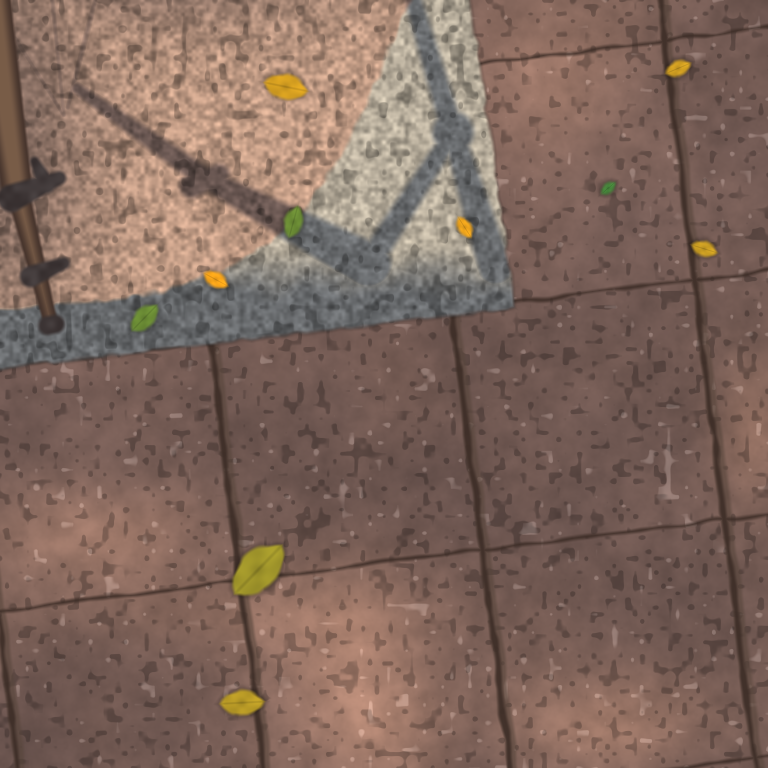
Give the GLSL for this texture, as a Shadertoy shader.

```glsl
float hash(vec2 p) {
    p = fract(p * vec2(0.1031, 0.1137));
    p += dot(p, p.yx + 33.33);
    return fract((p.x + p.y) * p.x * 17.0);
}

float noise(vec2 p) {
    vec2 i = floor(p), f = fract(p);
    f = f * f * (3.0 - 2.0 * f);
    return mix(mix(hash(i), hash(i + vec2(1, 0)), f.x),
               mix(hash(i + vec2(0, 1)), hash(i + vec2(1, 1)), f.x), f.y);
}

float fbm(vec2 p) {
    float sum = 0.0, amp = 0.5;
    for (int i = 0; i < 4; i++) {
        sum += amp * noise(p);
        p = mat2(1.6, 1.2, -1.2, 1.6) * p + 7.3;
        amp *= 0.5;
    }
    return sum;
}

// Distance to a bar whose radius changes from ra to rb
float bar(vec2 p, vec2 a, vec2 b, float ra, float rb) {
    vec2 d = b - a;
    float t = clamp(dot(p - a, d) / dot(d, d), 0.0, 1.0);
    return length(p - a - d * t) - mix(ra, rb, t);
}

float smoothMax(float a, float b, float k) {
    float h = max(k - abs(a - b), 0.0);
    return max(a, b) + h * h / (4.0 * k);
}

float glow(vec2 p, vec2 center, vec2 size) {
    vec2 d = (p - center) / size;
    return exp(-dot(d, d));
}

float cover(float d, float soft) {
    return smoothstep(soft, -soft, d);
}

// Square clay tiles on a slightly turned grid
vec3 paving(vec2 p, float light, float aa) {
    vec2 q = p - vec2(0.944, 0.324);
    q = vec2(dot(q, vec2(0.992, 0.125)), dot(q, vec2(-0.125, 0.992))) / vec2(0.318, 0.314);
    q += 0.016 * (vec2(noise(p * 28.0), noise(p * 28.0 + 40.0)) - 0.5);
    vec2 cell = floor(q);
    vec2 edge = (fract(q + 0.5) - 0.5) * 0.316;

    vec3 clay = mix(vec3(0.41, 0.325, 0.305), vec3(0.72, 0.54, 0.46), light);
    clay *= 0.96 + 0.08 * hash(cell + 20.0);
    clay *= 0.80 + 0.24 * fbm(p * 45.0) + 0.20 * fbm(p * 9.0);
    clay *= 1.0 - 0.22 * smoothstep(0.68, 0.86, noise(p * 110.0));
    clay += 0.13 * smoothstep(0.84, 0.96, noise(p * 85.0 + 50.0));

    // Worn lips and dark gaps
    float wear = noise(p * 60.0 + 9.0);
    clay = mix(clay, vec3(0.34, 0.27, 0.23), 0.6 * cover(abs(edge.x - 0.003) - 0.007, 0.003));
    float gap = min(abs(edge.x) - 0.002 - 0.003 * wear, abs(edge.y) - 0.001 - 0.002 * wear);
    return mix(clay, vec3(0.23, 0.17, 0.145), 0.85 * cover(gap, 0.0015 + aa));
}

// Cast shadow of the railing
float railShadow(vec2 p) {
    float d = bar(p, vec2(0.10, 0.885), vec2(0.267, 0.768), 0.008, 0.014);
    d = min(d, bar(p, vec2(0.267, 0.768), vec2(0.48, 0.655), 0.013, 0.030));
    d = min(d, bar(p, vec2(0.535, 1.01), vec2(0.59, 0.827), 0.011, 0.015));
    d = min(d, bar(p, vec2(0.59, 0.827), vec2(0.645, 0.65), 0.014, 0.022));
    d = min(d, bar(p, vec2(0.495, 0.68), vec2(0.59, 0.827), 0.016, 0.011));
    d = min(d, bar(p, vec2(0.25, 0.758), vec2(0.285, 0.773), 0.016, 0.014));
    d = min(d, length(p - vec2(0.59, 0.828)) - 0.027);
    float twigs = bar(p, vec2(0.02, 0.95), vec2(0.083, 0.85), 0.005, 0.004);
    twigs = min(twigs, bar(p, vec2(0.068, 1.0), vec2(0.083, 0.85), 0.004, 0.004));
    twigs = min(twigs, bar(p, vec2(0.124, 1.0), vec2(0.088, 0.86), 0.004, 0.004));
    return max(cover(d, 0.006), 0.7 * cover(twigs, 0.004));
}

void mainImage(out vec4 fragColor, in vec2 fragCoord) {
    vec2 p = fragCoord / iResolution.xy;
    float aa = 1.2 / iResolution.y;

    // Dappled sunlight on the tiles
    float light = 0.12 + 0.55 * glow(p, vec2(0.12, 0.30), vec2(0.16, 0.07));
    light += 0.55 * glow(p, vec2(0.45, 0.13), vec2(0.11, 0.13)) + 0.4 * glow(p, vec2(0.50, 0.03), vec2(0.08));
    light += 0.65 * glow(p, vec2(0.80, 0.06), vec2(0.13, 0.07)) + 0.5 * glow(p, vec2(0.98, 0.43), vec2(0.05, 0.10));
    light += 0.45 * glow(p, vec2(0.72, 0.93), vec2(0.13, 0.14)) + 0.3 * glow(p, vec2(0.30, 0.20), vec2(0.3, 0.05));
    light = clamp(light + 0.35 * (fbm(p * 6.0) - 0.5), 0.0, 1.0);
    vec3 color = paving(p, light, aa);

    // Granite slab: pink field inside a curved grey border
    float slab = max(0.521 + 0.117 * p.x - p.y, p.x - 0.67 + 0.146 * (p.y - 0.603));
    slab += 0.005 * (noise(p * 70.0) - 0.5);
    float field = smoothMax(0.92 * (p.x - 0.456 - 0.43 * (p.y - 0.818)), 0.596 + 0.1 * p.x - p.y, 0.2);
    float border = smoothstep(-0.004, 0.004, field + 0.008 * (noise(p * 80.0) - 0.5));
    float shade = max(railShadow(p), border * smoothstep(0.70, 0.63, p.y + 0.04 * fbm(p * 20.0)));
    shade = max(shade, 0.7 * (1.0 - border) * max(glow(p, vec2(0.0, 0.83), vec2(0.13, 0.3)), glow(p, vec2(0.2, 1.05), vec2(0.25, 0.09))));
    vec3 sunny = mix(vec3(0.76, 0.61, 0.52), vec3(0.72, 0.68, 0.61), border);
    vec3 shaded = mix(vec3(0.40, 0.33, 0.31), vec3(0.41, 0.42, 0.43), border);
    vec3 granite = mix(sunny, shaded, shade);
    granite *= 0.72 + 0.34 * noise(p * 130.0) + 0.22 * noise(p * 210.0);
    granite *= 1.0 - 0.25 * smoothstep(0.65, 0.85, noise(p * vec2(100.0, 80.0) + 31.0));
    color *= 1.0 - 0.3 * cover(abs(slab) - 0.002, 0.004);
    color = mix(color, granite, cover(slab, 0.002 + aa));

    // Fallen leaves: position, half length, angle
    vec4 leaves[10] = vec4[10](
        vec4(0.372, 0.887, 0.030, -0.2), vec4(0.336, 0.258, 0.046, 0.80), vec4(0.315, 0.085, 0.030, 0.05),
        vec4(0.883, 0.911, 0.018, 0.4), vec4(0.917, 0.676, 0.018, -0.3), vec4(0.188, 0.586, 0.024, 0.8),
        vec4(0.281, 0.636, 0.018, -0.5), vec4(0.605, 0.704, 0.016, -1.0), vec4(0.382, 0.711, 0.022, 1.3),
        vec4(0.792, 0.755, 0.012, 0.7));
    float greenness[10] = float[10](0.0, 0.45, 0.25, 0.05, 0.1, 0.9, -0.3, -0.2, 0.9, 1.2);
    for (int i = 0; i < 10; i++) {
        vec4 leaf = leaves[i];
        float c = cos(leaf.w), s = sin(leaf.w);
        vec2 q = mat2(c, -s, s, c) * (p - leaf.xy) / leaf.z;
        float d = (abs(q.y) - 0.55 * (1.0 - q.x * q.x) + 0.12 * (noise(q * 4.0) - 0.5)) * leaf.z * 0.7;
        vec3 tint = mix(vec3(0.86, 0.64, 0.13), vec3(0.38, 0.55, 0.22), greenness[i]);
        tint *= 0.88 + 0.2 * noise(q * 3.0) - 0.12 * cover(abs(q.y) - 0.04, 0.04);
        color *= 1.0 - 0.25 * cover(d - 0.003, 0.004);
        color = mix(color, tint, cover(d, 0.001 + aa));
    }

    // Rusty post with dark collars
    float post = min(bar(p, vec2(-0.012, 1.0), vec2(0.022, 0.755), 0.026, 0.020),
                     bar(p, vec2(0.022, 0.755), vec2(0.066, 0.58), 0.015, 0.009));
    color = mix(color, mix(vec3(0.27, 0.20, 0.17), vec3(0.47, 0.36, 0.28), smoothstep(0.0, -0.016, post)), cover(post, 0.001 + aa));
    float collar = bar(p, vec2(0.015, 0.742), vec2(0.077, 0.768), 0.018, 0.009);
    collar = min(collar, bar(p, vec2(0.045, 0.790), vec2(0.060, 0.760), 0.006, 0.012));
    collar = min(collar, bar(p, vec2(0.040, 0.640), vec2(0.083, 0.657), 0.014, 0.008));
    collar = min(collar, bar(p, vec2(0.062, 0.576), vec2(0.072, 0.578), 0.012, 0.012));
    color = mix(color, vec3(0.21, 0.18, 0.18) + 0.08 * noise(p * 90.0), cover(collar, 0.002 + aa));

    fragColor = vec4(clamp(color, 0.0, 1.0), 1.0);
}
```
